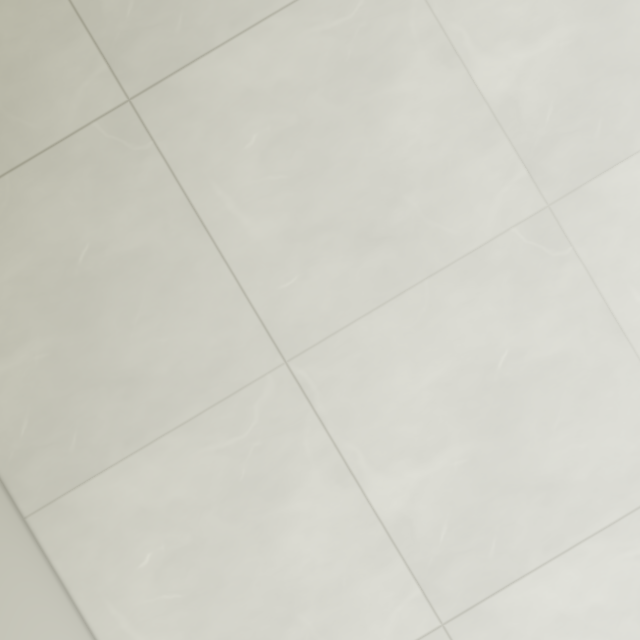
Give the GLSL for this texture, as a WebGL 1 fragment shader.

```glsl
precision highp float;
// Pale stone floor of large square tiles, turned and seen from above, with a
// plain skirting in the lower left. Two stone prints alternate like a
// checkerboard; each is cloudy noise with fine veins and short pale streaks.

uniform vec2 u_resolution;

#define TILE 0.4777                      // tile side
#define CORNER vec2(0.4466, 0.4336)      // a corner shared by four tiles
#define AXIS vec2(0.8587, 0.5125)        // direction of the tile rows
#define JOINT_WIDTH 0.0023               // soft half width of a joint
#define SKIRTING -1.0                    // floor ends at this tile column
#define SHADE vec3(0.708, 0.703, 0.640)
#define LIGHT vec3(0.896, 0.898, 0.878)
#define CLOUD 0.062
#define GRAIN 0.020
#define VEIN 0.013
#define STREAK 0.042

float hash(vec2 p) {
  return fract(sin(dot(p, vec2(127.1, 311.7))) * 4375.85);
}

float noise(vec2 p) {
  vec2 i = floor(p), f = fract(p);
  f = f * f * (3.0 - 2.0 * f);
  return mix(mix(hash(i), hash(i + vec2(1.0, 0.0)), f.x),
             mix(hash(i + vec2(0.0, 1.0)), hash(i + vec2(1.0)), f.x), f.y);
}

float fbm(vec2 p) {
  float sum = 0.0, gain = 0.5;
  for (int i = 0; i < 5; i++) {
    sum += gain * noise(p);
    p = mat2(1.6, 1.2, -1.2, 1.6) * p + 7.3;
    gain *= 0.5;
  }
  return sum;
}

// Thin curves where warped noise crosses its middle, broken up by a mask
float veins(vec2 p, vec2 seed) {
  vec2 q = p + 0.22 * vec2(fbm(p * 3.0 + seed), fbm(p * 3.0 + seed + 31.0));
  float ridge = abs(noise(q * vec2(3.5, 2.6) + seed + 5.0) - 0.5);
  float mask = smoothstep(0.35, 0.75, noise(p * 4.0 + seed + 11.0));
  return (1.0 - smoothstep(0.0, 0.035, ridge)) * mask;
}

// Short, bent and tapered pale marks, mostly faint
float streaks(vec2 p, vec2 seed) {
  float sum = 0.0;
  p += 0.03 * (vec2(fbm(p * 16.0 + seed), fbm(p * 16.0 + seed + 9.0)) - 0.5);
  for (int i = 0; i < 9; i++) {
    vec2 id = seed + vec2(float(i) * 3.7, 1.3);
    vec2 center = 0.12 + 0.76 * vec2(hash(id), hash(id + 2.1));
    float angle = mix(-0.35, 0.95, hash(id + 4.2));
    float size = mix(0.05, 0.2, pow(hash(id + 6.3), 2.0));
    float c = cos(angle), s = sin(angle);
    vec2 q = mat2(c, -s, s, c) * (p - center);
    q.y += (hash(id + 8.4) - 0.5) * 1.2 * q.x * q.x;
    float taper = 1.0 - smoothstep(0.1, 1.0, abs(q.x) / size);
    float line = exp(-pow(q.y / mix(0.008, 0.005, size / 0.2), 2.0));
    float bright = hash(id + 10.5);
    sum += line * taper * mix(0.15, 1.0, bright * bright);
  }
  return sum * smoothstep(0.2, 0.75, noise(p * 26.0 + seed));
}

void main() {
  vec2 uv = gl_FragCoord.xy / u_resolution;
  float pixel = 1.0 / min(u_resolution.x, u_resolution.y);

  // Tile coordinates
  vec2 d = uv - CORNER;
  vec2 p = vec2(dot(d, AXIS), dot(d, vec2(-AXIS.y, AXIS.x))) / TILE;
  vec2 cell = floor(p), local = fract(p);
  vec2 seed = vec2(17.0, 43.0) * (1.0 + mod(cell.x + cell.y, 2.0));

  // Daylight falling off to the left
  float light = 1.0 - exp(-1.5 * max(uv.x - 0.3 * uv.y + 0.3, 0.0));
  vec3 base = mix(SHADE, LIGHT, light);

  // Stone, with a little change between equal prints
  float vary = hash(cell + 3.0);
  float cloud = fbm(local * 3.0 + 1.2 * fbm(local * vec2(5.0, 9.0) + seed) + seed) - 0.48;
  float grain = fbm(local * vec2(14.0, 22.0) + seed) - 0.48;
  float stone = CLOUD * cloud + GRAIN * grain + 0.006 * (vary - 0.5);
  stone += VEIN * veins(local, seed);
  stone += STREAK * mix(0.5, 1.0, vary) * streaks(local, seed);
  vec3 floorColor = base + stone;

  // Soft joints, alternately faint and clear, paler toward the light
  vec2 jointId = floor(p + 0.5);
  vec2 strength = mix(vec2(0.042), vec2(0.085), mod(jointId + vec2(1.0, 0.0), 2.0));
  vec2 gap = (p - jointId) * TILE / max(JOINT_WIDTH, 0.8 * pixel);
  vec2 joint = exp(-gap * gap) * strength;
  floorColor -= max(joint.x, joint.y) * mix(1.25, 0.7, uv.x) * vec3(0.95, 0.97, 1.05);

  // Smooth skirting and the shadow along its foot
  float edge = (p.x - SKIRTING) * TILE;
  vec3 wall = base - 0.004 - 0.035 * exp(min(edge, 0.0) / 0.025);
  vec3 color = mix(wall, floorColor, smoothstep(-0.003 - pixel, 0.003 + pixel, edge));
  color -= 0.075 * exp(-pow(edge / 0.0048, 2.0));

  gl_FragColor = vec4(color, 1.0);
}
```
